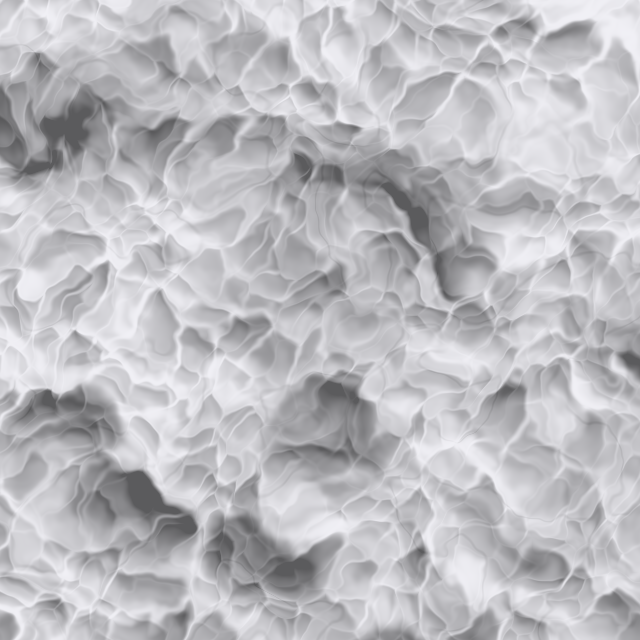
A Shadertoy shader for this texture map:

```glsl
// Pale weathered stone: folded skin, shaded hollows and a dark winding crevice.

const vec2 LIGHT = vec2(0.5, 0.866);
const vec3 TINT = vec3(0.995, 0.993, 1.015);

vec2 hash2(vec2 p) {
    vec3 a = fract(p.xyx * vec3(0.1031, 0.1030, 0.0973));
    a += dot(a, a.yzx + 33.33);
    return fract((a.xx + a.yz) * a.zy);
}

float valueNoise(vec2 p) {
    vec2 i = floor(p), f = fract(p);
    f = f * f * f * (f * (f * 6.0 - 15.0) + 10.0);
    vec2 e = vec2(0.0, 1.0);
    return mix(mix(hash2(i).x, hash2(i + e.yx).x, f.x),
               mix(hash2(i + e).x, hash2(i + e.yy).x, f.x), f.y);
}

// Layered noise, centred on zero
float layers(vec2 p, int octaves) {
    float sum = 0.0, gain = 0.5;
    for (int i = 0; i < octaves; i++) {
        sum += gain * (valueNoise(p) - 0.5);
        p = mat2(1.6, 1.2, -1.2, 1.6) * p + 7.3;
        gain *= 0.5;
    }
    return sum;
}

// Cellular noise: xy = offset from the nearest seed, z = gap to the border, w = cell id
vec4 cellular(vec2 p) {
    vec2 base = floor(p), nearest = vec2(0.0), id = base;
    float first = 9.0, second = 9.0;
    for (int y = -1; y <= 1; y++)
    for (int x = -1; x <= 1; x++) {
        vec2 cell = base + vec2(x, y);
        vec2 offset = p - cell - 0.15 - 0.7 * hash2(cell + 40.0);
        float dist = length(offset);
        if (dist < first) {
            second = first;
            first = dist;
            nearest = offset;
            id = cell;
        } else second = min(second, dist);
    }
    return vec4(nearest, second - first, hash2(id + 91.0).y);
}

// Darkness inside a cup, strongest under the rim that turns from the light
float cup(vec4 cell, vec2 light, float radius) {
    float rim = 1.0 - smoothstep(radius * 0.7, radius, length(cell.xy));
    float side = 0.35 + 1.3 * dot(cell.xy, light);
    return max(side, -0.1) * rim * smoothstep(0.0, 0.2, cell.z);
}

// Diagonal folds: shaded cups parted by pale ridges
float folds(vec2 p, vec2 scale) {
    mat2 turn = mat2(0.64, -0.77, 0.77, 0.64);
    vec4 cell = cellular(turn * p * scale.x * vec2(1.0, scale.y));
    float ridge = 1.0 - smoothstep(0.0, 0.14, cell.z);
    return 0.32 * cell.w * cup(cell, turn * LIGHT, 0.75) - 0.035 * ridge;
}

// Fine wrinkles lit from one side
float wrinkles(vec2 p, float scale, float reach) {
    return layers(p * scale, 3) - layers((p + reach * LIGHT) * scale, 3);
}

// Crevice with a crisp lower lip that fades upward
float crevice(float height, float patchiness) {
    float lip = smoothstep(-0.022, 0.006, height);
    return lip * exp(-max(height, 0.0) / 0.055) * smoothstep(-0.12, 0.14, patchiness);
}

void mainImage(out vec4 fragColor, in vec2 fragCoord) {
    vec2 p = fragCoord / iResolution.y;
    vec2 bend = vec2(layers(p * 7.0, 4), layers(p * 7.0 + 31.0, 4));
    vec2 warped = p + 0.13 * bend;

    // Height above the winding path of the crevice
    float path = 0.82 - 0.1 * p.x - 0.31 * p.x * p.x;
    float height = p.y - path + 0.24 * bend.y + 0.03 * sin(p.x * 17.0);

    // Broad light and shade
    float tone = 0.885 + 0.24 * layers(p * 4.0 + 5.0, 3);
    tone += 0.05 * smoothstep(0.06, 0.26, height);
    tone -= 0.04 * exp(-pow((height + 0.2) / 0.15, 2.0));
    tone -= 0.09 * exp(-pow(height / 0.11, 2.0));
    tone -= 0.36 * crevice(height, layers(p * 6.0 + 13.0, 3));

    // Deep hollows, mostly well below the crevice
    vec4 pit = cellular(warped * 4.5 + 2.0);
    float low = 1.0 - smoothstep(-0.35, -0.18, height);
    float depth = smoothstep(0.4, 0.85, pit.w) * mix(0.3, 1.0, low);
    tone -= 0.48 * depth * cup(pit, LIGHT, 0.36 + 0.2 * pit.w);

    // Folds, wrinkles and hairline creases
    tone -= folds(warped, vec2(9.0, 1.6));
    tone -= 0.6 * folds(warped + 0.37, vec2(19.0, 1.3));
    tone -= 0.42 * wrinkles(warped, 15.0, 0.014);
    float crease = abs(layers(warped * 11.0 + 3.0, 2));
    tone -= 0.05 * (1.0 - smoothstep(0.0, 0.035, crease));

    // Soft shoulder keeps the highlights below white
    tone = min(tone, 0.88 + 0.07 * tanh((tone - 0.88) / 0.07));
    fragColor = vec4(clamp(tone, 0.36, 1.0) * TINT, 1.0);
}
```
